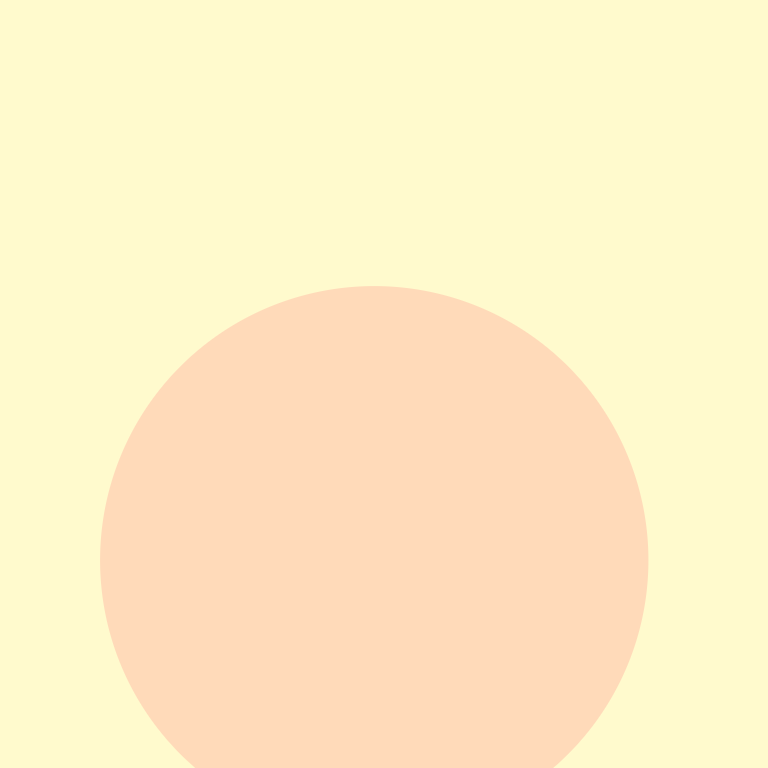
Reproduce this background procedurally as a WebGL 2 fragment shader.

```glsl
#version 300 es
precision highp float;

uniform vec2 u_resolution;
out vec4 fragColor;

const vec3 CREAM = vec3(1.0, 0.98, 0.804);
const vec3 PEACH = vec3(1.0, 0.855, 0.725);

// Signed distance to a circle, negative inside
float circleDistance(vec2 point, vec2 center, float radius) {
    return length(point - center) - radius;
}

// Coverage of a shape with an edge one pixel wide
float coverage(float dist, float pixel) {
    return clamp(0.5 - dist / pixel, 0.0, 1.0);
}

void main() {
    float side = min(u_resolution.x, u_resolution.y);
    vec2 point = (gl_FragCoord.xy - 0.5 * u_resolution) / side + 0.5;

    // Large disc cut off by the lower edge
    float disc = circleDistance(point, vec2(0.4873, 0.2705), 0.357);
    vec3 color = mix(CREAM, PEACH, coverage(disc, 1.0 / side));

    fragColor = vec4(color, 1.0);
}
```
